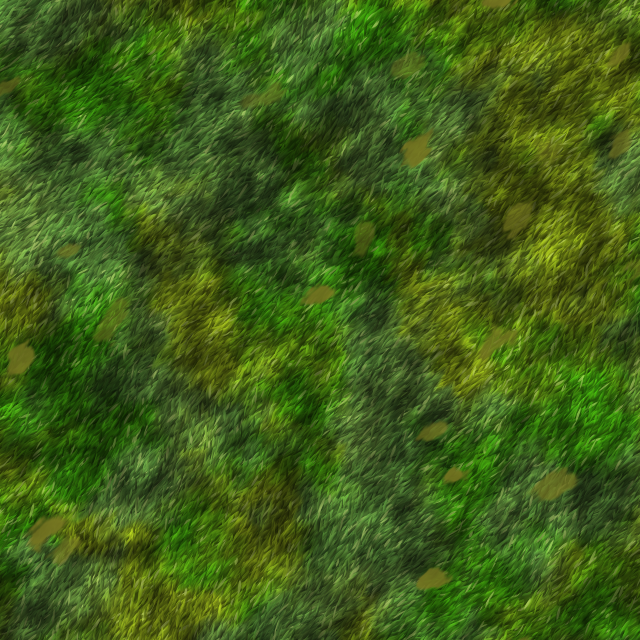
Reproduce this texture procedurally as a Shadertoy shader.

```glsl
// Wind-combed meadow grass: short diagonal blades, mottled greens and worn olive patches.
#define GRASS_ANGLE 0.80
#define ANGLE_SPREAD 0.75
#define BLADE_LAYERS 6
#define BLADE_CELL vec2(0.021, 0.0085)
#define BLADE_WIDTH 0.0017
#define BLADE_OPACITY 0.72
#define BLADE_CONTRAST 0.50
#define PALE_SHARE 0.06
#define MOTTLE_SCALE 8.0
#define PATCH_CELL 0.17
#define PATCH_SHARE 0.50
#define BRIGHTNESS 1.0

const vec3 LUSH = vec3(0.15, 0.37, 0.03);
const vec3 OLIVE = vec3(0.34, 0.40, 0.06);
const vec3 GREY_GREEN = vec3(0.25, 0.36, 0.17);
const vec3 PALE_STRAW = vec3(0.58, 0.64, 0.36);
const vec3 WORN_EARTH = vec3(0.46, 0.46, 0.13);

vec4 hash4(vec2 p) {
    vec4 q = fract(p.xyxy * vec4(0.1031, 0.1030, 0.0973, 0.1099));
    q += dot(q, q.wzxy + 33.33);
    return fract((q.xxyz + q.yzzw) * q.zywx);
}

float noise(vec2 p) {
    vec2 i = floor(p), f = fract(p);
    f = f * f * (3.0 - 2.0 * f);
    return mix(mix(hash4(i).x, hash4(i + vec2(1, 0)).x, f.x),
               mix(hash4(i + vec2(0, 1)).x, hash4(i + vec2(1, 1)).x, f.x), f.y);
}

float fbm(vec2 p) {
    float sum = 0.0, gain = 0.53;
    for (int i = 0; i < 4; i++) {
        sum += gain * noise(p);
        p = mat2(1.6, 1.2, -1.2, 1.6) * p + 17.3;
        gain *= 0.5;
    }
    return sum;
}

// Expresses p along (x) and across (y) the direction at angle a.
vec2 alongAcross(vec2 p, float a) {
    float c = cos(a), s = sin(a);
    return vec2(c * p.x + s * p.y, c * p.y - s * p.x);
}

// Mottled turf hue, with slightly streaky borders.
vec3 turfTint(vec2 p, vec2 grain) {
    vec2 q = p + 0.02 * (noise(grain * vec2(25, 80)) - 0.5);
    vec3 tint = mix(LUSH, OLIVE, smoothstep(0.32, 0.68, fbm(q * MOTTLE_SCALE + 3.7)));
    return mix(tint, GREY_GREEN, 0.85 * smoothstep(0.40, 0.68, fbm(q * MOTTLE_SCALE + 41.2)));
}

// Paints one layer of tapered, bent blades over the colour below.
vec3 paintBlades(vec3 below, vec3 tint, vec2 p, float lean, float layer) {
    float gridTurn = 0.09 * (layer - 0.5 * float(BLADE_LAYERS - 1));
    vec2 local = alongAcross(p, GRASS_ANGLE + gridTurn) + layer * vec2(3.137, 5.713);
    vec2 home = floor(local / BLADE_CELL);
    float soft = max(0.0009, 0.6 / iResolution.y);
    for (int j = -1; j <= 1; j++)
    for (int i = -1; i <= 1; i++) {
        vec2 id = home + vec2(i, j);
        vec4 place = hash4(id + layer * 71.0);
        vec4 look = hash4(id + layer * 71.0 + 213.0);
        vec2 d = alongAcross(local - (id + place.xy) * BLADE_CELL,
                             lean + (place.z - 0.5) * ANGLE_SPREAD);
        float t = d.x / (BLADE_CELL.x * mix(0.35, 0.80, place.w));
        d.y += 0.003 * (look.z - 0.5) * t * t;
        float width = BLADE_WIDTH * mix(0.6, 1.3, look.y) * max(1.0 - t * t, 0.0);
        float cover = 1.0 - smoothstep(width - soft, width + soft, abs(d.y));
        cover *= 1.0 - smoothstep(0.5, 1.0, abs(t));
        float shade = 1.0 + BLADE_CONTRAST * (2.0 * look.x - 1.0) + 0.15 * t;
        shade += 0.18 * clamp(d.y / BLADE_WIDTH, -1.0, 1.0);
        vec3 blade = tint * shade + vec3(0.05, 0.02, 0.01) * (look.w - 0.5);
        blade = mix(blade, PALE_STRAW, 0.65 * step(1.0 - PALE_SHARE, look.w));
        below = mix(below, blade, cover * BLADE_OPACITY);
    }
    return below;
}

// Coverage of the scattered, ragged worn spots.
float wornPatches(vec2 p, vec2 grain) {
    vec2 home = floor(p / PATCH_CELL);
    float ragged = 0.8 * (fbm(p * 32.0) - 0.5) + 0.5 * (noise(grain * vec2(35, 150)) - 0.5);
    float cover = 0.0;
    for (int j = -1; j <= 1; j++)
    for (int i = -1; i <= 1; i++) {
        vec2 id = home + vec2(i, j);
        vec4 r = hash4(id + 507.0), s = hash4(id + 911.0);
        vec2 d = alongAcross(p - (id + r.xy) * PATCH_CELL, GRASS_ANGLE + s.x - 0.6);
        float radius = length(d / (vec2(0.042, 0.022) * mix(0.5, 1.05, r.w)));
        float spot = 1.0 - smoothstep(0.55, 1.05, radius + 1.3 * ragged);
        cover = max(cover, spot * step(r.z, PATCH_SHARE) * mix(0.4, 0.95, s.y));
    }
    return cover;
}

void mainImage(out vec4 fragColor, in vec2 fragCoord) {
    vec2 p = fragCoord / iResolution.y;
    vec2 grain = alongAcross(p + 0.012 * vec2(noise(p * 14.0), noise(p * 14.0 + 50.0)), GRASS_ANGLE);
    vec3 tint = turfTint(p, grain);
    float lean = 0.6 * (noise(p * 6.0 + 9.0) - 0.5);

    // Dim fibrous undergrowth, then blades from bottom to top.
    float fibre = 0.6 * noise(grain * vec2(45, 160)) + 0.4 * noise(grain * vec2(90, 300));
    vec3 color = tint * mix(0.45, 1.25, fibre);
    for (int k = 0; k < BLADE_LAYERS; k++)
        color = paintBlades(color, tint, p, lean, float(k));

    // Hollows and sunlit tufts.
    float relief = 0.5 * fbm(grain * vec2(22, 38)) + 0.5 * fbm(p * 13.0 + 80.0);
    color *= mix(0.55, 1.45, smoothstep(0.25, 0.75, relief));

    // Worn ground showing through.
    vec3 earth = WORN_EARTH * mix(0.88, 1.1, fbm(grain * vec2(25, 60)));
    color = mix(color, earth, wornPatches(p, grain));
    fragColor = vec4(clamp(color * BRIGHTNESS, 0.0, 1.0), 1.0);
}
```
